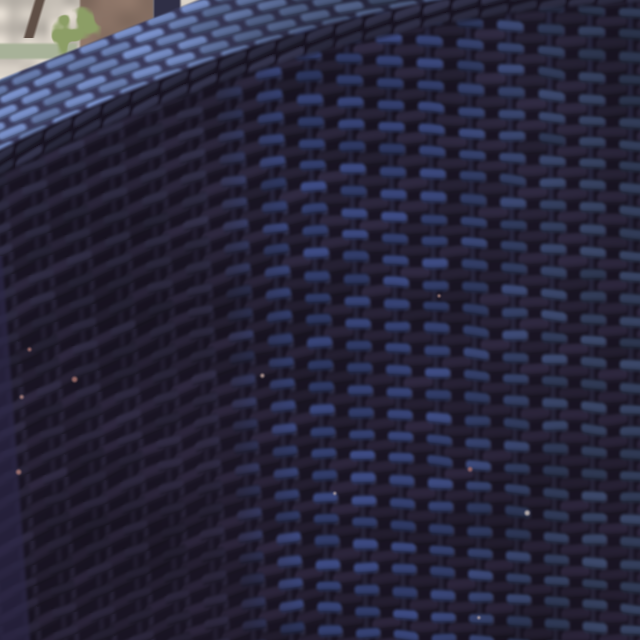
Reproduce this texture procedurally as a WebGL 2 fragment shader.

```glsl
#version 300 es
precision highp float;
// Dark blue woven wicker panel with a sunlit curved rim and a pale corner behind it.

#define COLUMNS 15.7      // strand columns across
#define ROWS 29.0         // strand rows up
#define COLUMN_LEAN 0.08  // drift of the left columns
#define ROW_FALL 0.076    // drop of the rows to the right
#define LEFT_TILT 0.78    // strand slant at the left, in cells
#define SOFTNESS 0.0046   // edge blur of the weave
#define WEAR 0.3          // brightness variation between strands
#define SPECK_AMOUNT 0.08 // share of cells with a speck

uniform vec2 u_resolution;
out vec4 fragColor;

const vec3 GAP = vec3(0.092, 0.074, 0.130);
const vec3 DARK_STRAND = vec3(0.140, 0.118, 0.190);
const vec3 SLATE = vec3(0.185, 0.185, 0.275);
const vec3 BLUE = vec3(0.200, 0.245, 0.430);
const vec3 TEAL = vec3(0.195, 0.235, 0.345);
const vec3 RIM_BLUE = vec3(0.42, 0.50, 0.70);
const vec3 RIM_GAP = vec3(0.23, 0.23, 0.36);
const vec3 CREAM = vec3(0.87, 0.84, 0.80);
const vec3 BROWN = vec3(0.53, 0.44, 0.39);
const vec3 LEAF = vec3(0.55, 0.62, 0.40);

float hash(vec2 p) {
  vec3 q = fract(vec3(p.xyx) * 0.1031);
  q += dot(q, q.yzx + 33.33);
  return fract((q.x + q.y) * q.z);
}

float noise(vec2 p) {
  vec2 i = floor(p), f = fract(p);
  f = f * f * (3.0 - 2.0 * f);
  return mix(mix(hash(i), hash(i + vec2(1, 0)), f.x),
             mix(hash(i + vec2(0, 1)), hash(i + vec2(1, 1)), f.x), f.y);
}

float cover(float d, float blur) { return 1.0 - smoothstep(-blur, blur, d); }

float band(float x, float a, float b) { return cover(max(a - x, x - b), 0.003); }

// One slanted rounded strand per cell: x = coverage, y = roundness, z = wear
vec3 strand(vec2 q, vec2 cells, vec2 halfSize, float tilt) {
  vec2 id = floor(q + 0.5), f = q - id;
  f.y -= tilt * f.x;
  vec2 h = halfSize / cells;
  float r = min(h.x, h.y) * 0.9;
  vec2 d = abs(f / cells) - h + r;
  float dist = length(max(d, 0.0)) + min(max(d.x, d.y), 0.0) - r;
  float lit = 1.0 - pow(min(abs(f.y / halfSize.y - 0.2), 1.0), 2.0);
  return vec3(cover(dist, SOFTNESS), lit, 1.0 + WEAR * (hash(id + 50.0) - 0.5));
}

vec3 panel(vec2 p) {
  vec2 cells = vec2(COLUMNS, ROWS);
  vec2 q = vec2(p.x - COLUMN_LEAN * (1.0 - p.x) * (1.0 - p.y), p.y + ROW_FALL * p.x) * cells
         + vec2(0.5, 0.41);
  q.y += 0.16 * (noise(p * 18.0) - 0.5);
  float tilt = mix(LEFT_TILT, 0.03, smoothstep(0.1, 0.72, p.x));
  float glow = smoothstep(0.28, 0.46, p.x - 0.05 * (1.0 - p.y));
  float upper = smoothstep(0.1, 1.0, p.y);

  // Twin upright stakes, the right one catching more light
  float side = q.x - floor(q.x + 0.5) - 0.12;
  float stake = cover((abs(abs(side) - 0.16) - 0.07) / COLUMNS, SOFTNESS);
  vec3 stakeColour = mix(DARK_STRAND, mix(SLATE, BLUE, 0.35 * upper), 0.2 + 0.6 * glow);
  vec3 colour = mix(GAP, stakeColour, stake * (side > 0.0 ? 0.85 : 0.55));

  // Shaded strands between the columns, then the lit ones over the stakes
  vec3 s = strand(q + 0.5, cells, vec2(0.38, 0.31), tilt + 0.22);
  vec3 shaded = mix(DARK_STRAND, SLATE, 0.25 * upper);
  colour = mix(colour, shaded * (0.72 + 0.35 * s.y) * s.z, s.x);
  s = strand(q, cells, vec2(0.32, 0.25), tilt);
  vec3 lit = mix(BLUE, TEAL, smoothstep(0.62, 0.95, p.x));
  lit = mix(mix(DARK_STRAND, SLATE, 0.2 + 0.55 * upper), lit, glow);
  colour = mix(colour, lit * (0.72 + 0.3 * s.y) * s.z, s.x);

  // Broad unevenness and the violet strip along the lower left edge
  colour *= 0.94 + 0.14 * noise(p * 6.0);
  float strip = cover(p.x - 0.045 * (0.62 - p.y) / 0.62 - 0.002, 0.005) * step(p.y, 0.6);
  return mix(colour, SLATE * vec3(0.95, 0.85, 1.05), 0.6 * strip);
}

vec3 backdrop(vec2 p) {
  vec3 colour = CREAM * (0.78 + 0.3 * noise(p * 45.0));
  colour = mix(colour, BROWN * (0.9 + 0.2 * noise(p * 30.0)), band(p.x, 0.125, 0.24));
  colour = mix(colour, SLATE, band(p.x, 0.24, 0.282));
  colour = mix(colour, BROWN * 0.7, band(p.x - 0.3 * (p.y - 1.0), 0.055, 0.07) * step(0.94, p.y));
  colour = mix(colour, vec3(0.66, 0.70, 0.60), band(p.y, 0.908, 0.932) * band(p.x, -1.0, 0.12));
  float leaf = length(p - vec2(0.115, 0.953)) + 0.05 * noise(p * 70.0) - 0.045;
  return mix(colour, LEAF, cover(leaf, 0.008));
}

void main() {
  vec2 p = gl_FragCoord.xy / u_resolution;
  float rimLow = 0.766 + 0.5 * p.x - 0.23 * p.x * p.x;
  float rimHigh = 0.876 + 0.4 * p.x;
  float above = p.y - rimLow;
  vec3 colour = panel(p);

  // Pale specks of dust
  vec2 grid = p * 14.0, id = floor(grid);
  vec2 centre = 0.2 + 0.6 * vec2(hash(id + 7.0), hash(id + 19.0));
  float size = 0.002 + 0.003 * hash(id + 31.0);
  float present = step(1.0 - SPECK_AMOUNT, hash(id + 3.0)) * step(p.y, 0.58);
  vec3 dust = mix(CREAM, vec3(0.7, 0.45, 0.42), hash(id + 43.0));
  float speck = cover(length(fract(grid) - centre) / 14.0 - size, 0.003);
  colour = mix(colour, dust, 0.75 * present * speck);

  // Braided border under the rim
  vec3 braid = strand(vec2(p.x * 22.0, above * 45.0 + 0.5), vec2(22, 45), vec2(0.46, 0.4), 0.3);
  vec3 braidColour = mix(GAP, SLATE * (0.65 + 0.3 * braid.y) * braid.z, braid.x);
  colour = mix(colour, braidColour, cover(max(above, -0.04 - above), 0.008));

  // Sunlit rim in two staggered sets of strands
  vec3 rim = RIM_GAP;
  vec2 rimCells = vec2(19.0, 27.0);
  for (int i = 0; i < 2; i++) {
    vec2 q = vec2(p.x + above * 0.4, above) * rimCells + 0.5 * float(i);
    vec3 s = strand(q, rimCells, vec2(0.4, 0.23), -0.12);
    rim = mix(rim, RIM_BLUE * (0.72 + 0.33 * s.y) * s.z, s.x);
  }
  rim *= mix(1.0, 0.65, smoothstep(0.2, 0.6, p.x));
  colour = mix(colour, rim, cover(-above, 0.005));
  colour = mix(colour, backdrop(p), cover(rimHigh - p.y, 0.003));
  fragColor = vec4(colour, 1.0);
}
```
